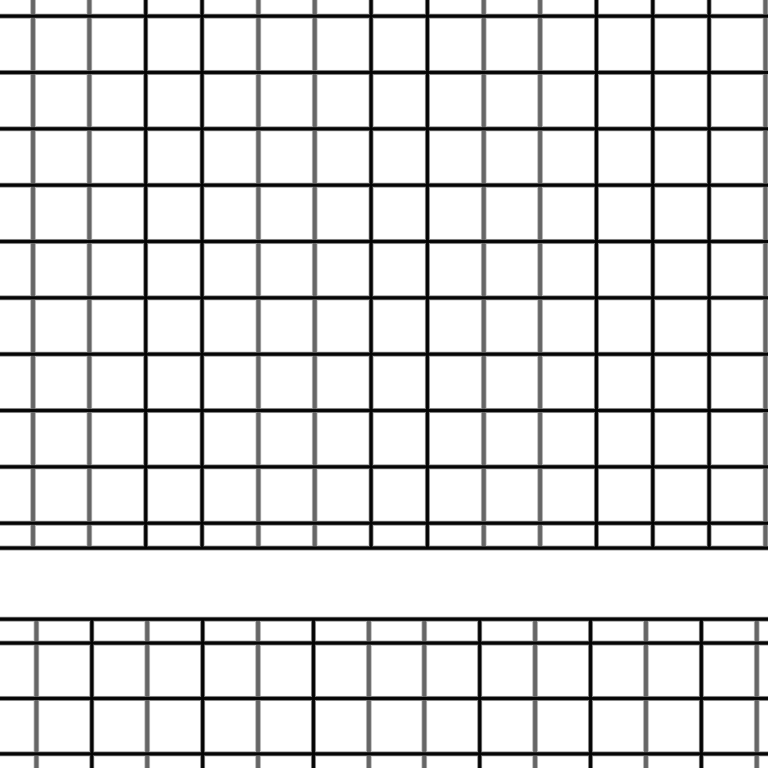
Reproduce this pattern procedurally as a Shadertoy shader.

```glsl
// Two panels of square grid ruling, split by a blank band, with uneven column tones
#define UPPER_PITCH  0.07336
#define LOWER_PITCH  0.07215
#define UPPER_ORIGIN vec2(0.0430, 0.0210)
#define LOWER_ORIGIN vec2(0.0474, 0.8373)
#define UPPER_EDGE   0.7136
#define LOWER_EDGE   0.8062
#define BLACK_HALF   0.0026
#define GREY_HALF    0.0031
#define SOFTNESS     0.0015
#define GREY_INK     0.60
#define BLACK_INK    0.98

// Soft-edged coverage of a line at distance d from its centre
float stroke(float d, float halfWidth) {
    float blur = max(SOFTNESS, 0.75 / iResolution.y);
    return 1.0 - smoothstep(halfWidth - blur, halfWidth + blur, abs(d));
}

// Ink of one grid; tone.x is the step and tone.y the phase of the grey/black beat
float gridInk(vec2 p, vec2 origin, float pitch, vec2 tone) {
    vec2 cell = (p - origin) / pitch;
    vec2 index = round(cell);
    vec2 d = (cell - index) * pitch;

    float rows = BLACK_INK * stroke(d.y, BLACK_HALF);
    bool isGrey = fract(index.x * tone.x + tone.y) < 0.5;
    float columns = isGrey ? GREY_INK * stroke(d.x, GREY_HALF)
                           : BLACK_INK * stroke(d.x, BLACK_HALF);
    return max(rows, columns);
}

void mainImage(out vec4 fragColor, in vec2 fragCoord) {
    // Canvas units, measured downward from the top left
    vec2 p = fragCoord / iResolution.xy;
    p.y = 1.0 - p.y;

    // Grids, each clipped to its panel
    float ink = 0.0;
    if (p.y < UPPER_EDGE)
        ink = gridInk(p, UPPER_ORIGIN, UPPER_PITCH, vec2(0.24, 0.11));
    else if (p.y > LOWER_EDGE)
        ink = gridInk(p, LOWER_ORIGIN, LOWER_PITCH, vec2(0.46, 0.26));

    // Black borders along the blank band
    float border = min(abs(p.y - UPPER_EDGE), abs(p.y - LOWER_EDGE));
    ink = max(ink, BLACK_INK * stroke(border, BLACK_HALF));

    fragColor = vec4(vec3(1.0 - ink), 1.0);
}
```
